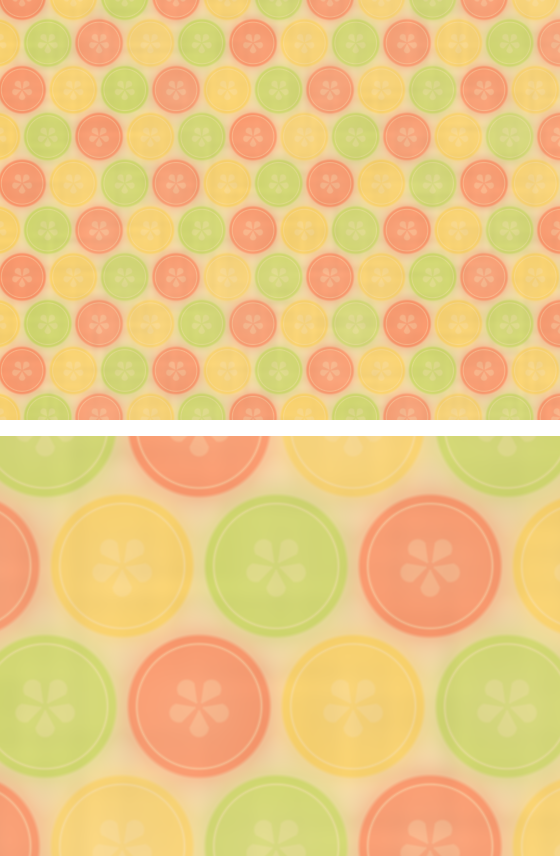
Top: the whole. Bottom: its middle third, enlarged.
Give the GLSL for this pattern, as a WebGL 1 fragment shader.

```glsl
precision highp float;
// Staggered rows of soft pastel buttons in three colours, each with a thin ring and a five-petal flower.

uniform vec2 u_resolution;

// Lengths are fractions of the canvas height.
const vec2 SPACING = vec2(0.1222, 0.1114);
const vec2 ORIGIN = vec2(-0.0085, 0.0065);
const float DISC_RADIUS = 0.0565;
const float RING_RADIUS = 0.0495;
const float RING_HALF_WIDTH = 0.0008;
const float PETAL_START = 0.0043;
const float PETAL_END = 0.0168;
const float PETAL_TIP_WIDTH = 0.0076;
const float PETAL_BASE_WIDTH = 0.0010;
const float HALO_FALLOFF = 0.011;
const float HALO_STRENGTH = 0.42;
const float EDGE_SOFTNESS = 0.0011;
const float WASH_AMOUNT = 0.24;
const float STREAK_AMOUNT = 0.05;

const vec3 PAPER = vec3(0.95, 0.87, 0.74);
const vec3 HIGHLIGHT = vec3(0.96, 0.87, 0.70);
const vec3 CORAL = vec3(0.97, 0.56, 0.39);
const vec3 YELLOW = vec3(0.97, 0.81, 0.39);
const vec3 GREEN = vec3(0.79, 0.83, 0.39);

const float SECTOR = 6.2831853 / 5.0;

float hash(vec2 p) {
  return fract(sin(dot(p, vec2(127.1, 311.7))) * 43758.5453);
}

float noise(vec2 p) {
  vec2 i = floor(p);
  vec2 f = fract(p);
  f = f * f * (3.0 - 2.0 * f);
  float low = mix(hash(i), hash(i + vec2(1.0, 0.0)), f.x);
  float high = mix(hash(i + vec2(0.0, 1.0)), hash(i + vec2(1.0, 1.0)), f.x);
  return mix(low, high, f.y);
}

float coverage(float dist, float softness) {
  return 1.0 - smoothstep(-softness, softness, dist);
}

// Rounded teardrop petals, one pointing straight down.
float flowerDistance(vec2 p) {
  float angle = atan(p.x, -p.y + 1e-6);
  angle = mod(angle + 0.5 * SECTOR, SECTOR) - 0.5 * SECTOR;
  vec2 q = length(p) * vec2(sin(angle), cos(angle));
  float t = clamp((q.y - PETAL_START) / (PETAL_END - PETAL_START), 0.0, 1.0);
  vec2 axis = vec2(0.0, mix(PETAL_START, PETAL_END, t));
  return length(q - axis) - mix(PETAL_BASE_WIDTH, PETAL_TIP_WIDTH, t);
}

// Odd rows shift half a column and start one step earlier in the colour cycle.
vec2 discCentre(vec2 cell) {
  float odd = mod(cell.y, 2.0);
  return ORIGIN + SPACING * vec2(cell.x + 0.5 * odd, cell.y);
}

vec3 discColour(vec2 cell) {
  float index = mod(cell.x + 1.0 - mod(cell.y, 2.0), 3.0);
  return index < 0.5 ? CORAL : (index < 1.5 ? YELLOW : GREEN);
}

void main() {
  vec2 uv = gl_FragCoord.xy / u_resolution.y;
  float softness = EDGE_SOFTNESS + 0.5 / u_resolution.y;
  float row = floor((uv.y - ORIGIN.y) / SPACING.y + 0.5);

  // Find the nearest disc and gather the glow of its neighbours.
  float nearest = 10.0;
  vec2 local = vec2(0.0);
  vec2 owner = vec2(0.0);
  vec3 glow = vec3(0.0);
  float glowWeight = 0.0;
  for (int j = -1; j <= 1; j++) {
    float y = row + float(j);
    float shift = 0.5 * mod(y, 2.0);
    float column = floor((uv.x - ORIGIN.x) / SPACING.x - shift + 0.5);
    for (int i = -1; i <= 1; i++) {
      vec2 cell = vec2(column + float(i), y);
      vec2 offset = uv - discCentre(cell);
      float dist = length(offset) - DISC_RADIUS;
      float weight = exp(-max(dist, 0.0) / HALO_FALLOFF);
      glow += weight * discColour(cell);
      glowWeight += weight;
      if (dist < nearest) {
        nearest = dist;
        local = offset;
        owner = cell;
      }
    }
  }
  vec3 colour = mix(PAPER, glow / max(glowWeight, 1e-4), HALO_STRENGTH * min(glowWeight, 1.0));

  // Uneven fading: broad clouds, a tone per disc and a stronger left edge.
  float cloud = 0.6 * noise(uv * 7.0) + 0.4 * noise(uv * 19.0 + 5.3);
  float wash = WASH_AMOUNT * (0.65 * cloud + 0.35 * hash(owner + 3.7));
  wash *= smoothstep(-0.12, 0.3, uv.x);

  // Disc with a saturated rim and a paler, softly lit face.
  float radius = length(local);
  float face = coverage(radius - RING_RADIUS, softness);
  float light = 0.06 + 0.08 * (1.0 - smoothstep(0.0, RING_RADIUS, radius));
  vec3 disc = mix(discColour(owner), PAPER, wash + face * light);

  // Thin ring and flower.
  float ring = coverage(abs(radius - RING_RADIUS) - RING_HALF_WIDTH, softness);
  float flower = coverage(flowerDistance(local), softness);
  disc = mix(disc, HIGHLIGHT, 0.5 * ring);
  disc = mix(disc, HIGHLIGHT, 0.31 * flower);
  colour = mix(colour, disc, 0.97 * coverage(nearest, softness * 1.4));

  // Faint horizontal and vertical streaks.
  float streak = noise(uv * vec2(9.0, 75.0)) + noise(uv * vec2(75.0, 9.0) + 17.0) - 1.0;
  colour *= 1.0 + 0.5 * STREAK_AMOUNT * streak;

  gl_FragColor = vec4(clamp(colour, 0.0, 1.0), 1.0);
}
```
